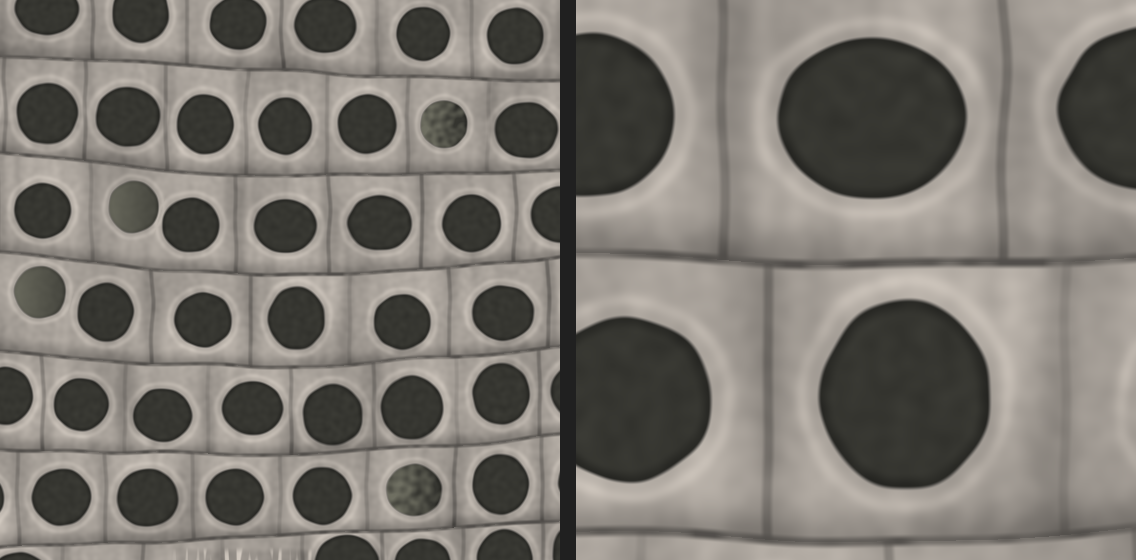
Left: the whole. Right: its middle third, enlarged.
This pattern is drawn by a WebGL 1 fragment shader. Its source:

```glsl
precision highp float;
// Sagging rows of pale paper tiles, each holding one dark, uneven disc.
// Row edges and tile columns come from formulas; hashes vary the discs,
// and gradient noise stains the paper and roughens the outlines.

uniform vec2 u_resolution;

vec2 hash2(vec2 p) {
  vec2 q = vec2(dot(p, vec2(127.1, 311.7)), dot(p, vec2(269.5, 183.3)));
  return 2.0 * fract(sin(q) * 4375.85) - 1.0;
}

float gradientNoise(vec2 p) {
  vec2 i = floor(p), f = fract(p);
  vec2 u = f * f * f * (f * (f * 6.0 - 15.0) + 10.0);
  float a = dot(hash2(i), f);
  float b = dot(hash2(i + vec2(1.0, 0.0)), f - vec2(1.0, 0.0));
  float c = dot(hash2(i + vec2(0.0, 1.0)), f - vec2(0.0, 1.0));
  float d = dot(hash2(i + 1.0), f - 1.0);
  return mix(mix(a, b, u.x), mix(c, d, u.x), u.y);
}

// Depth below the top of the canvas of a row's upper edge.
float rowEdge(float x, float row) {
  float slope = mix(0.098 + 0.176 * (row - 1.0), 0.143 + 0.158 * (row - 1.0), x);
  float sag = 0.036 * sin(3.1416 * x) * sin(3.1416 * (row - 0.7) / 5.4);
  return slope + sag + 0.012 * gradientNoise(vec2(x * 6.0, row * 3.7));
}

// Rows 2 and 3 have one tile pinched against its neighbour.
float isPinchedRow(float row) {
  return step(abs(row - 2.5), 0.6);
}

float columnCenter(float tile, float row) {
  float last = step(5.5, row);
  float pitch = 0.162 + 0.018 * cos(1.9 * (row - 2.7)) - 0.037 * last;
  float start = 0.08 + step(3.5, row) * (0.07 - 0.04 * (row - 4.0)) - 0.03 * last;
  return start + pitch * tile - 0.075 * isPinchedRow(row) * step(3.5, tile + row);
}

void main() {
  vec2 uv = gl_FragCoord.xy / u_resolution;
  vec2 p = vec2(uv.x, 1.0 - uv.y);
  float soft = 1.0 / u_resolution.y + 0.001;

  // Find the row under this point
  float row = 0.0;
  for (int i = 1; i <= 6; i++) row += step(rowEdge(p.x, float(i)), p.y);
  float top = rowEdge(p.x, row);
  float bottom = rowEdge(p.x, row + 1.0);
  float t = (p.y - top) / (bottom - top);

  float broad = gradientNoise(p * 7.0);
  float grain = gradientNoise(p * 75.0);
  float streak = gradientNoise(p * vec2(48.0, 7.0));

  // Gather discs, their pale halos and the seams between tiles
  vec3 ink = vec3(0.2);
  float cover = 0.0, halo = 0.0, seam = 0.0;
  for (int i = -1; i <= 7; i++) {
    float tile = float(i);
    vec2 id = vec2(tile, row);
    vec2 jitter = hash2(id + 4.3);
    vec2 size = vec2(0.053, 0.052) + 0.005 * hash2(id + 17.9);
    float center = columnCenter(tile, row);
    float ghost = isPinchedRow(row) * step(abs(tile + row - 3.0), 0.5);
    float worn = step(abs(tile * 4.0 + row - 21.0), 0.5);
    float torn = step(5.5, row) * step(abs(tile - 2.0), 1.5);
    size *= 1.0 - 0.14 * worn - 0.1 * ghost;

    vec2 middle = vec2(center + 0.008 * jitter.x, 0.0);
    middle.y = rowEdge(center, row + 0.52) + 0.009 * jitter.y;
    middle.y -= 0.02 * step(5.5, row) + 0.025 * ghost;
    vec2 q = (p - middle) / size;
    float r = length(q) + 0.06 * gradientNoise(q * 1.6 + id * 5.1);
    float disc = (1.0 - smoothstep(-soft, soft, (r - 1.0) * 0.052)) * (1.0 - torn);

    // Dark rim, mottled middle; worn discs turn grey-green and uneven
    float tone = mix(0.212, 0.15, smoothstep(0.82, 1.0, r)) + 0.035 * grain;
    vec3 discColor = tone * vec3(1.0, 1.0, 0.9);
    float mottle = gradientNoise(q * 3.0 + id);
    float fade = worn * (0.4 + 0.7 * mottle - 0.35 * q.x) + ghost * (0.45 - 0.25 * q.x);
    discColor = mix(discColor, vec3(0.49, 0.49, 0.43), clamp(fade, 0.0, 0.8));
    ink = mix(ink, discColor, disc);
    cover = max(cover, disc);

    float ring = (r - 1.2) / 0.09;
    halo = max(halo, exp(-ring * ring) * (1.0 - torn));

    float border = 0.5 * (center + columnCenter(tile + 1.0, row));
    float away = abs(p.x - border + 0.008 * gradientNoise(vec2(p.y * 12.0, tile)));
    float crease = 0.07 * (1.0 - smoothstep(0.0, 0.028, away));
    crease += (0.09 + 0.05 * jitter.x) * (1.0 - smoothstep(0.001, 0.003 + soft, away));
    seam = max(seam, crease * (1.0 - ghost));
  }

  // Stained paper, shaded towards the lower edge of each row
  float shade = 0.66 + 0.14 * broad + 0.08 * streak + 0.045 * grain;
  shade -= seam + 0.14 * smoothstep(0.82, 1.0, t);
  shade += 0.07 * halo;
  float edge = min(p.y - top, bottom - p.y);
  float line = 1.0 - smoothstep(0.0005, 0.003 + soft, edge);
  shade = mix(shade, 0.32, line * clamp(0.75 + 0.8 * streak, 0.3, 1.0));

  // Frayed pale fibres along the bottom
  float fibre = smoothstep(0.0, 0.3, gradientNoise(vec2(p.x * 95.0, p.y * 14.0)));
  float frayed = smoothstep(0.975, 0.99, p.y) * (1.0 - smoothstep(0.1, 0.14, abs(p.x - 0.44)));
  shade += frayed * (0.22 * fibre - 0.06);

  vec3 paper = shade * vec3(1.0, 0.96, 0.915);
  gl_FragColor = vec4(mix(paper, ink, cover), 1.0);
}
```
